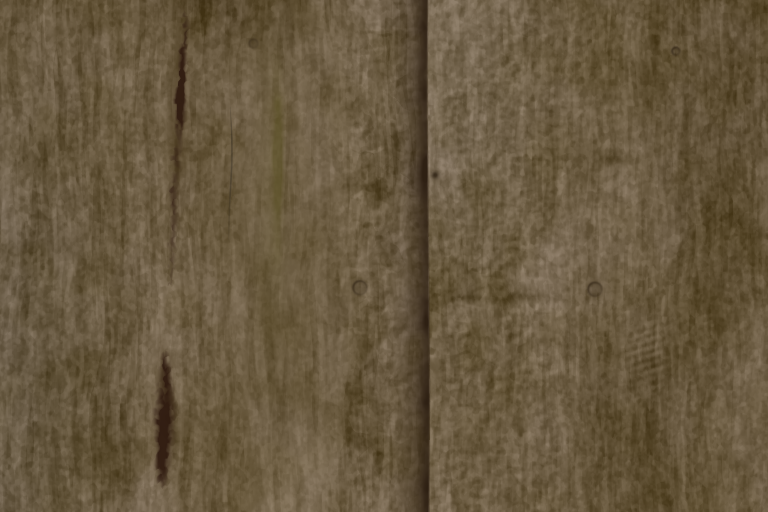
Write a Shadertoy shader that draws this texture.

```glsl
vec2 hash2(vec2 p) {
    vec3 q = fract(p.xyx * vec3(0.1031, 0.1030, 0.0973));
    q += dot(q, q.yzx + 33.33);
    return fract((q.xx + q.yz) * q.zy);
}

// Cellular noise with blended cell values, about -0.5 to 0.5
float cells(vec2 p) {
    vec2 base = floor(p);
    float sum = 0.0, total = 0.0;
    for (int j = -1; j <= 1; j++)
    for (int i = -1; i <= 1; i++) {
        vec2 id = base + vec2(i, j);
        vec2 d = id + hash2(id) - p;
        float w = exp(-7.0 * dot(d, d));
        sum += w * hash2(id + 71.0).x;
        total += w;
    }
    return sum / total - 0.5;
}

// Soft elliptical spot, 1 at its centre
float spot(vec2 p, vec2 centre, vec2 radius) {
    vec2 d = (p - centre) / radius;
    return exp(-dot(d, d));
}

// Vertical split that tapers to both ends
float split(vec2 p, vec2 centre, float halfWidth, float halfHeight) {
    vec2 d = abs(p - centre) / vec2(halfWidth, halfHeight);
    float taper = sqrt(max(1.0 - d.y * d.y, 0.0));
    return taper * (1.0 - smoothstep(0.0, 1.2, d.x / (taper + 0.01)));
}

// Nail head: dark rim with a shaded middle
float nail(vec2 p, vec2 centre, float radius) {
    vec2 d = p - centre;
    float r = length(d);
    float rim = exp(-pow((r - radius) / 0.0028, 2.0));
    return rim * (0.75 + 0.25 * sin(atan(d.y, d.x) - 0.8)) + 0.3 * (1.0 - smoothstep(radius - 0.005, radius, r));
}

void mainImage(out vec4 fragColor, in vec2 fragCoord) {
    vec2 p = fragCoord / iResolution.y;
    p.x *= 1.5 * iResolution.y / iResolution.x;
    float pixel = 1.0 / iResolution.y;

    // Two planks, each with its own grain offset
    float seam = 0.837 + 0.002 * sin(p.y * 5.0 + 0.5);
    float right = smoothstep(-1.5 * pixel, 1.5 * pixel, p.x - seam);
    vec2 q = p + vec2(0.0, 7.3) * step(seam, p.x);
    q.x += 0.004 * sin(q.y * 7.0 + q.x * 9.0) + 0.002 * sin(q.y * 23.0 - q.x * 14.0);

    // Fibres, stains, mottling and fine grit; the left plank has a smooth middle
    float fibre = cells(q * vec2(150.0, 22.0));
    float strand = cells(q * vec2(60.0, 4.0) + 9.0);
    float stain = cells(q * vec2(6.0, 3.0) + 31.0);
    float mottle = cells(q * vec2(19.0, 14.0) + 5.0);
    float blotch = cells(q * vec2(45.0, 34.0) + 13.0);
    float grit = cells(q * vec2(120.0, 95.0));
    float dust = cells(q * vec2(190.0, 150.0) + 40.0);
    float rough = 1.0 - 0.4 * spot(p, vec2(0.55, 0.45), vec2(0.13, 0.6));
    float tone = 0.575 + 0.30 * strand + 0.37 * stain + 0.24 * mottle;
    tone += rough * (0.37 * fibre + 0.26 * blotch + 0.36 * grit + 0.22 * dust);

    // Short dark streaks where the grain has opened
    float streak = smoothstep(0.14, 0.34, cells(q * vec2(85.0, 9.0) + 23.0));
    tone -= 0.20 * streak * rough * (1.0 - 0.6 * right);

    // Flaky relief beside the seam, with dark peeled scales
    vec2 flakeAt = q * vec2(62.0, 72.0) + 0.8 * mottle;
    float relief = cells(flakeAt) - cells(flakeAt + vec2(-0.4, 0.45));
    float flaky = smoothstep(0.62, 0.72, p.x) * (1.0 - smoothstep(0.98, 1.3, p.x));
    tone += relief * (0.05 + 0.30 * flaky);
    float peel = smoothstep(-0.02, 0.16, cells(q * vec2(36.0, 27.0) + 50.0) + 0.25 * grit);
    float peelZone = spot(p, vec2(0.755, 0.70), vec2(0.065, 0.40)) + 0.7 * spot(p, vec2(0.70, 0.2), vec2(0.07, 0.12));
    tone -= 0.34 * peel * peelZone;

    // Pale worn areas and darker damp ones
    float worn = smoothstep(0.48, 0.54, p.x + 0.05 * mottle) * (1.0 - smoothstep(0.57, 0.68, p.x));
    tone += 0.27 * worn * (1.0 - smoothstep(0.10, 0.21, p.y + 0.05 * mottle - 0.25 * (p.x - 0.5)));
    tone += 0.20 * spot(p, vec2(0.92, 0.80), vec2(0.16, 0.36));
    tone += 0.12 * spot(p, vec2(0.62, 0.58), vec2(0.13, 0.30));
    tone += 0.22 * spot(p, vec2(0.69, 0.575), vec2(0.025, 0.035));
    tone += 0.13 * spot(p, vec2(1.18, 0.385), vec2(0.06, 0.03));
    tone -= 0.46 * spot(p, vec2(0.45, 1.0), vec2(0.15, 0.09)) * (1.0 + 2.0 * blotch);
    tone -= 0.38 * spot(p, vec2(1.40, 0.75), vec2(0.12, 0.42));
    tone -= 0.27 * spot(p, vec2(1.24, 0.18), vec2(0.10, 0.18));
    tone -= 0.34 * spot(p, vec2(1.20, 0.69), vec2(0.04, 0.014)) * (1.0 + 2.0 * blotch);
    tone -= 0.18 * spot(p, vec2(0.0, 0.52), vec2(0.09, 0.04));

    // Cross mark and saw scratches on the right plank
    float markY = 0.414 + 0.004 * sin(p.x * 14.0) + 0.010 * mottle;
    float mark = right * (1.0 - smoothstep(1.0, 1.24, p.x));
    tone -= 0.38 * mark * exp(-pow((p.y - markY) / 0.008, 2.0)) * (0.85 + mottle);
    tone += 0.10 * mark * exp(-pow((p.y - markY + 0.022) / 0.012, 2.0));
    tone += 0.20 * sin(p.y * 400.0 - p.x * 130.0 + 2.0 * mottle) * spot(p, vec2(1.265, 0.31), vec2(0.04, 0.055));

    vec3 wood = mix(vec3(0.318, 0.258, 0.148), vec3(0.510, 0.445, 0.350), clamp(tone, -0.35, 1.3));

    // Grey weathering and olive algae
    float grey = spot(p, vec2(0.0, 0.25), vec2(0.20, 0.6)) + 0.5 * spot(p, vec2(0.9, 0.8), vec2(0.15, 0.4));
    wood += vec3(-0.008, 0.0, 0.015) * grey + vec3(0.0, 0.0, 0.012) * (stain + mottle);
    float algae = spot(p, vec2(0.543, 0.69), vec2(0.010, 0.13)) * (0.7 + 2.0 * strand + blotch);
    algae += 0.3 * spot(p, vec2(0.53, 0.58), vec2(0.03, 0.3));
    wood = mix(wood, vec3(0.32, 0.285, 0.10), clamp(algae, 0.0, 1.0) * 0.55);

    // Splits: soft stained halo around a broken dark core
    vec2 ragged = p + vec2(0.006 * mottle + 0.006 * blotch + 0.007 * grit, 0.0);
    float lean = 0.345 + 0.045 * (p.y - 0.65);
    float broken = clamp(0.75 + 1.2 * blotch + 0.8 * grit, 0.0, 1.0);
    float halo = split(ragged, vec2(lean, 0.78), 0.026, 0.24) + split(ragged, vec2(0.322, 0.19), 0.028, 0.15);
    float core = 0.85 * split(ragged, vec2(lean + 0.003, 0.84), 0.011, 0.14) * broken;
    core += 0.7 * split(ragged, vec2(lean + 0.004, 0.81), 0.013, 0.06) * broken;
    core += 0.55 * split(ragged, vec2(lean - 0.003, 0.60), 0.010, 0.16) * broken;
    core += 1.25 * split(ragged, vec2(0.322 + 0.02 * (p.y - 0.19), 0.18), 0.021, 0.135) * (0.4 + 0.6 * broken);
    wood = mix(wood, vec3(0.29, 0.225, 0.12), clamp(halo, 0.0, 1.0) * 0.45);
    wood = mix(wood, vec3(0.175, 0.095, 0.055), clamp(core * 1.15, 0.0, 0.9));
    float hairline = split(p, vec2(0.45 + 0.003 * sin(p.y * 20.0), 0.66), 0.0028, 0.14);
    wood *= 1.0 - 0.28 * hairline * (0.8 + fibre);

    // Nail heads and a small knot
    float heads = nail(p, vec2(0.703, 0.438), 0.013) + nail(p, vec2(1.162, 0.435), 0.013);
    heads += 1.1 * nail(p, vec2(1.320, 0.900), 0.007) + 0.7 * nail(p, vec2(0.495, 0.915), 0.008);
    heads += 1.5 * spot(p, vec2(0.850, 0.658), vec2(0.007));
    wood = mix(wood, vec3(0.20, 0.15, 0.09), clamp(heads * 0.65, 0.0, 0.9));

    // Rounded plank edge falling into the brown seam
    float gap = max(seam - p.x, 0.0);
    float shade = 0.50 * exp(-pow(gap / 0.048, 2.0)) + 0.38 * exp(-pow((gap - 0.004) / 0.014, 2.0));
    shade *= 1.0 + 0.3 * (mottle + blotch);
    wood = mix(wood, vec3(0.18, 0.125, 0.075), clamp(shade, 0.0, 1.0) * (1.0 - right));
    wood += vec3(0.02) * right * exp((seam - p.x) / 0.015);

    fragColor = vec4(clamp(wood, 0.0, 1.0), 1.0);
}
```
